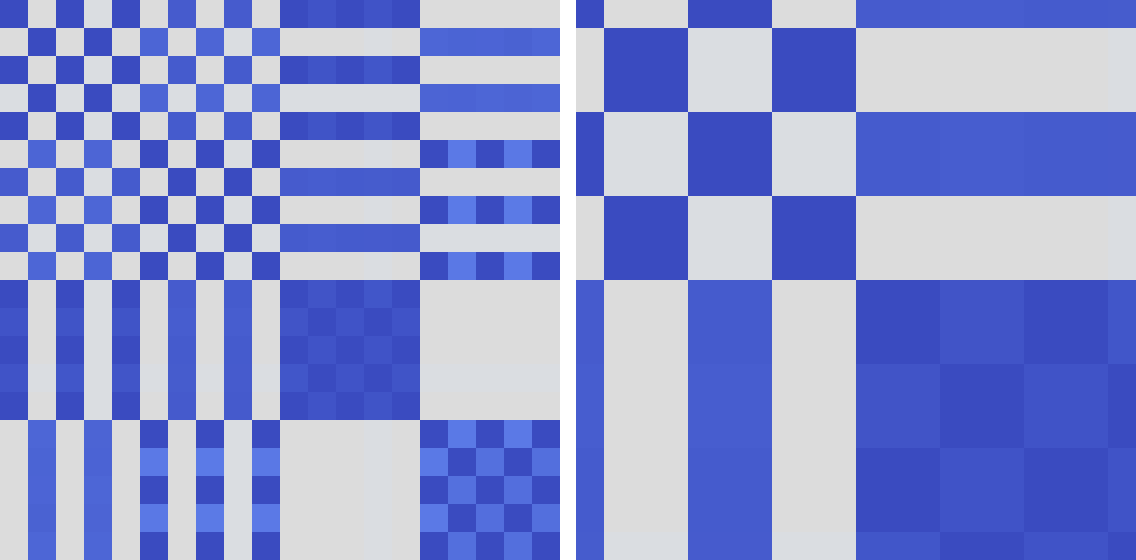
Left: the whole. Right: its middle third, enlarged.
Reproduce this pattern procedurally as a WebGL 2 fragment shader.

```glsl
#version 300 es
precision highp float;

#define CELLS 20.0
#define BLOCK 5
#define JITTER 0.06
#define GRAY vec3(0.863, 0.863, 0.863)
#define COOL_GRAY vec3(0.853, 0.865, 0.882)
#define DEEP_BLUE vec3(0.228, 0.295, 0.753)
#define BRIGHT_BLUE vec3(0.357, 0.477, 0.903)
#define EVEN_SHADES vec3(0.33, 0.20, 0.36)
#define ODD_SHADES vec3(0.56, 0.50, 0.98)

uniform vec2 u_resolution;
out vec4 fragColor;

float hash(vec2 p) {
    vec3 q = fract(p.xyx * 0.1031);
    q += dot(q, q.yzx + 33.33);
    return fract((q.x + q.y) * q.z);
}

// Each line of cells has a kind (x) and a group within that kind (y)
ivec2 classify(int index) {
    int block = index / BLOCK;
    int parity = index % 2;
    if (block < 2) return ivec2(parity, block);
    int kind = block - 2;
    return ivec2(kind, parity == kind ? kind : 2);
}

bool isTinted(int index) {
    return index % BLOCK == 3 && index < 3 * BLOCK;
}

// Symmetric table: gray for unlike kinds, blue by the pair of groups
vec3 cellColor(vec2 cell) {
    ivec2 id = ivec2(clamp(cell, 0.0, CELLS - 1.0));
    ivec2 column = classify(id.x);
    ivec2 row = classify(id.y);
    if (column.x != row.x)
        return isTinted(id.x) || isTinted(id.y) ? COOL_GRAY : GRAY;
    if (column.y == row.y) return DEEP_BLUE;

    vec3 shades = column.x == 0 ? EVEN_SHADES : ODD_SHADES;
    float shade = shades[column.y + row.y - 1];
    // The last block is softer away from its first row and column
    if (min(id.x, id.y) > 3 * BLOCK) shade *= 0.78;
    float noise = hash(vec2(id.x + id.y, id.x * id.y)) - 0.5;
    return mix(DEEP_BLUE, BRIGHT_BLUE, shade + JITTER * noise);
}

void main() {
    vec2 uv = gl_FragCoord.xy / u_resolution;
    vec2 grid = vec2(uv.x, 1.0 - uv.y) * CELLS;

    // Blend the four cells around the nearest corner by pixel coverage
    vec2 corner = floor(grid + 0.5);
    vec2 pixel = CELLS / u_resolution;
    vec2 cover = clamp((grid - corner) / pixel + 0.5, 0.0, 1.0);
    vec3 top = mix(cellColor(corner - 1.0), cellColor(corner - vec2(0.0, 1.0)), cover.x);
    vec3 bottom = mix(cellColor(corner - vec2(1.0, 0.0)), cellColor(corner), cover.x);
    fragColor = vec4(mix(top, bottom, cover.y), 1.0);
}
```
